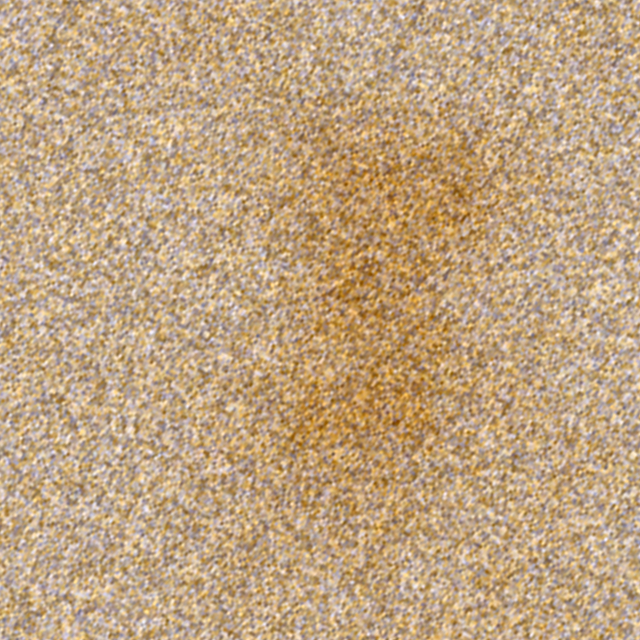
Give the GLSL for this texture, as a Shadertoy shader.

```glsl
// Fine sandy grain in beige, ochre and cool grey, with soft rusty stains.
// Rotated value noise drives brightness and warmth separately, broad fractal
// noise shapes the stains, and a sparse jittered grid adds pale glints.

// Integer hash: three random values in 0..1 for a grid cell.
vec3 hash3(vec2 cell, uint seed) {
    uvec3 v = uvec3(uvec2(ivec2(cell)), seed) * 1664525u + 1013904223u;
    v.x += v.y * v.z; v.y += v.z * v.x; v.z += v.x * v.y;
    v ^= v >> 16u;
    v.x += v.y * v.z; v.y += v.z * v.x; v.z += v.x * v.y;
    return vec3(v >> 8u) / 16777216.0;
}

// Smooth value noise with three independent channels.
vec3 noise3(vec2 p, uint seed) {
    vec2 cell = floor(p), f = fract(p);
    f = f * f * (3.0 - 2.0 * f);
    vec3 low = mix(hash3(cell, seed), hash3(cell + vec2(1, 0), seed), f.x);
    vec3 high = mix(hash3(cell + vec2(0, 1), seed), hash3(cell + vec2(1, 1), seed), f.x);
    return mix(low, high, f.y);
}

float fbm(vec2 p) {
    float sum = 0.0, weight = 0.53;
    for (uint octave = 0u; octave < 4u; octave++) {
        sum += weight * noise3(p, 20u + octave).x;
        p = mat2(1.6, 1.2, -1.2, 1.6) * p + 3.7;
        weight *= 0.5;
    }
    return sum;
}

// Two grain layers: one stretched along the rising diagonal, one rounder.
vec3 grain(vec2 p) {
    vec2 diagonal = vec2(p.x + p.y, p.y - p.x) * 0.7071;
    vec2 tilted = mat2(0.92, 0.39, -0.39, 0.92) * p;
    return noise3(diagonal * vec2(150, 215), 1u) + noise3(tilted * vec2(205, 185), 2u) - 1.0;
}

// Small round highlights, each kept inside its own grid cell.
float glints(vec2 p) {
    vec2 cell = floor(p * 18.0);
    vec3 rnd = hash3(cell, 7u);
    float strength = smoothstep(0.88, 1.0, rnd.z);
    float dist = length(fract(p * 18.0) - 0.2 - 0.6 * rnd.xy);
    return strength * exp(-dist * dist * 190.0);
}

void mainImage(out vec4 fragColor, in vec2 fragCoord) {
    vec2 p = fragCoord / iResolution.y;

    // Stains gather right of the middle and thin out towards the edges.
    float cloud = fbm(p * 5.0 + 1.3);
    vec2 offset = (p - vec2(0.63, 0.46)) / vec2(0.23, 0.40);
    float gather = exp(-dot(offset, offset));
    float stain = clamp(gather * (cloud * 1.9 - 0.2) + (cloud - 0.5) * 0.4 + 0.03, 0.0, 1.0);

    // Brightness and warmth vary from grain to grain.
    vec3 g = grain(p);
    vec3 color = vec3(0.762, 0.670, 0.560);
    color -= stain * vec3(0.05, 0.13, 0.24);
    color += g.x * vec3(0.29, 0.30, 0.29);
    color += g.y * vec3(0.06, -0.02, -0.27);
    color += g.z * vec3(0.04, -0.01, -0.03);

    color = mix(color, vec3(0.90, 0.95, 0.96), 0.8 * glints(p));
    fragColor = vec4(clamp(color, 0.0, 1.0), 1.0);
}
```
